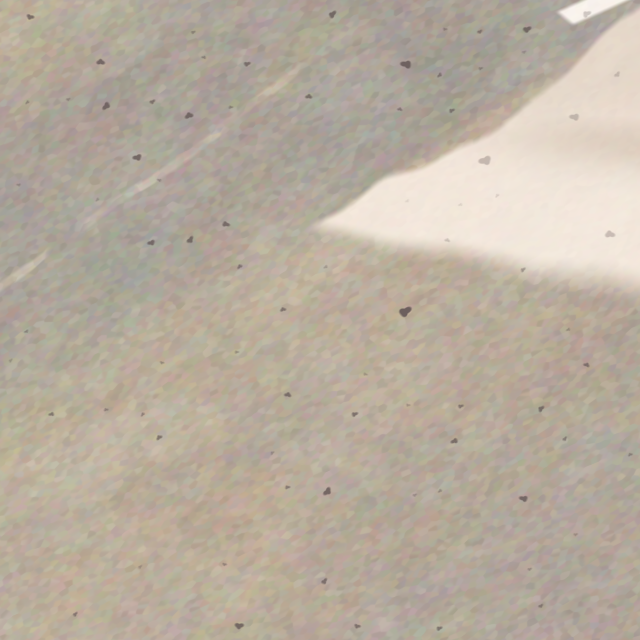
This texture is drawn by a Shadertoy shader. Its source:

```glsl
// Sunlit wedge across speckled, shaded asphalt with worn painted lines.

const vec3 TAN_ROAD = vec3(0.735, 0.685, 0.610);
const vec3 GREY_ROAD = vec3(0.690, 0.645, 0.600);
const vec3 SHADE = vec3(0.665, 0.637, 0.595);
const vec3 SUN = vec3(0.950, 0.905, 0.860);
const vec3 SUN_DIM = vec3(0.850, 0.790, 0.725);
const vec3 PAINT = vec3(0.970, 0.945, 0.920);
const vec3 WORN_PAINT = vec3(0.790, 0.750, 0.690);
const vec3 PEBBLE = vec3(0.400, 0.350, 0.345);

const vec2 WEDGE_TIP = vec2(0.500, 0.642);
const float SHADE_SLOPE = 0.68;
const float LIGHT_SLOPE = -0.185;
const float GRAIN_ANGLE = 0.55;
const float FINE_GRAIN = 0.095;
const float MID_GRAIN = 0.055;
const float BROAD_GRAIN = 0.050;
const float PEBBLE_GRID = 15.0;
const float PEBBLE_SHARE = 0.36;

vec3 hash3(vec2 p) {
    vec3 q = fract(p.xyx * vec3(0.1031, 0.1030, 0.0973));
    q += dot(q, q.yxz + 33.33);
    return fract((q.xxy + q.yzz) * q.zyx);
}

mat2 rotation(float a) {
    return mat2(cos(a), -sin(a), sin(a), cos(a));
}

// Smoothly blended cellular noise: a signed random tint per cell.
vec3 cellTint(vec2 p) {
    vec2 cell = floor(p);
    vec3 sum = vec3(0.0);
    float total = 0.0;
    for (int j = -1; j <= 1; j++) {
        for (int i = -1; i <= 1; i++) {
            vec2 id = cell + vec2(i, j);
            vec2 d = id + hash3(id + 71.0).xy - p;
            float w = exp(-7.0 * dot(d, d));
            sum += w * (hash3(id) - 0.5);
            total += w;
        }
    }
    return sum / total;
}

// Mutes the colour of a tint while keeping its lightness.
vec3 muted(vec3 tint, float chroma) {
    return mix(vec3(dot(tint, vec3(0.3333))), tint, chroma);
}

vec3 roadGrain(vec2 uv) {
    vec2 p = rotation(GRAIN_ANGLE) * uv;
    vec3 fine = cellTint(p * vec2(85.0, 140.0));
    vec3 mid = cellTint(p * vec2(27.0, 50.0) + 13.0);
    vec3 broad = cellTint(p * vec2(6.0, 12.0) + 37.0);
    return FINE_GRAIN * muted(fine, 0.55)
         + MID_GRAIN * muted(mid, 0.55)
         + BROAD_GRAIN * muted(broad, 0.40);
}

// Scattered flattened stones, mostly tiny with a few larger ones.
float pebbles(vec2 uv) {
    vec2 p = uv * PEBBLE_GRID;
    vec2 id = floor(p);
    vec3 r = hash3(id + 19.0);
    vec3 s = hash3(id + 143.0);
    vec2 d = rotation(s.y * 1.2 - 0.3) * (fract(p) - mix(vec2(0.2), vec2(0.8), r.xy));
    float wobble = 1.0 + 0.2 * sin(3.0 * atan(d.y, d.x) + 6.0 * s.z);
    float radius = mix(0.035, 0.125, s.x * s.x * s.x) * wobble;
    float dist = length(d * vec2(0.8, 1.25));
    float blot = 1.0 - smoothstep(radius - 0.03, radius + 0.03, dist);
    return blot * step(r.z, PEBBLE_SHARE) * mix(0.35, 0.95, s.x);
}

// Sunlit wedge: a crisp wavy shadow edge above, a soft fade below.
float sunWedge(vec2 uv) {
    vec2 d = uv - WEDGE_TIP;
    float bend = 0.03 * sin(10.1 * (clamp(uv.x, 0.6, 0.97) - 0.63));
    float upper = WEDGE_TIP.y + SHADE_SLOPE * d.x - bend + 0.003 * sin(55.0 * uv.x);
    float lower = WEDGE_TIP.y + LIGHT_SLOPE * d.x + 0.004 * sin(28.0 * uv.x);
    float blur = mix(0.018, 0.036, smoothstep(0.5, 1.0, uv.x));
    return smoothstep(-0.008, 0.008, upper - uv.y)
         * smoothstep(-blur, blur, uv.y - lower);
}

// Thin worn line with one gap, fading towards its far end.
float wornLine(vec2 uv, float wear) {
    float y = 0.551 + 0.73 * uv.x - 0.009 * exp(-pow((uv.x - 0.30) / 0.07, 2.0));
    float line = 1.0 - smoothstep(0.004, 0.011, abs(uv.y - y + 0.006 * wear));
    float gap = smoothstep(0.065, 0.085, uv.x) * (1.0 - smoothstep(0.12, 0.145, uv.x));
    float fade = 1.0 - smoothstep(0.40, 0.55, uv.x);
    return line * (1.0 - gap) * fade * clamp(0.75 + 1.2 * wear, 0.0, 1.0);
}

// Bright lane marking cut off by the top border.
float laneMark(vec2 uv) {
    vec2 d = rotation(0.42) * (uv - vec2(0.882, 0.971));
    return smoothstep(-0.004, 0.007, d.x + 0.5 * d.y)
         * (1.0 - smoothstep(0.010, 0.018, abs(d.y)));
}

void mainImage(out vec4 fragColor, in vec2 fragCoord) {
    vec2 uv = fragCoord / iResolution.xy;

    // Road base and the broad diagonal shade.
    float corner = smoothstep(0.45, 1.25, uv.x + 0.6 * (0.5 - uv.y));
    vec3 color = mix(TAN_ROAD, GREY_ROAD, corner);
    float across = uv.y - SHADE_SLOPE * uv.x;
    float shade = smoothstep(0.27, 0.46, across) * (1.0 - smoothstep(0.70, 0.98, across));
    shade = max(shade, smoothstep(0.29, 0.32, across) * smoothstep(0.42, 0.55, uv.x));
    color = mix(color, SHADE, shade);

    // Painted line, sunlight and its dim band.
    color = mix(color, WORN_PAINT, 0.8 * wornLine(uv, cellTint(uv * 45.0).x));
    float sun = sunWedge(uv);
    vec2 band = (uv - vec2(1.0, 0.775 - 0.08 * (uv.x - 1.0))) / vec2(0.22, 0.045);
    float dim = max(0.85 * exp(-dot(band, band)), 0.55 * smoothstep(0.73, 0.88, uv.y));
    color = mix(color, mix(SUN, SUN_DIM, dim), sun);
    float mark = laneMark(uv);
    color = mix(color, PAINT, mark);

    // Surface grain and stones.
    float glare = max(sun, mark);
    color += roadGrain(uv) * mix(1.0, 0.25, glare);
    color = mix(color, PEBBLE, pebbles(uv) * mix(1.0, 0.35, glare));

    fragColor = vec4(clamp(color, 0.0, 1.0), 1.0);
}
```
